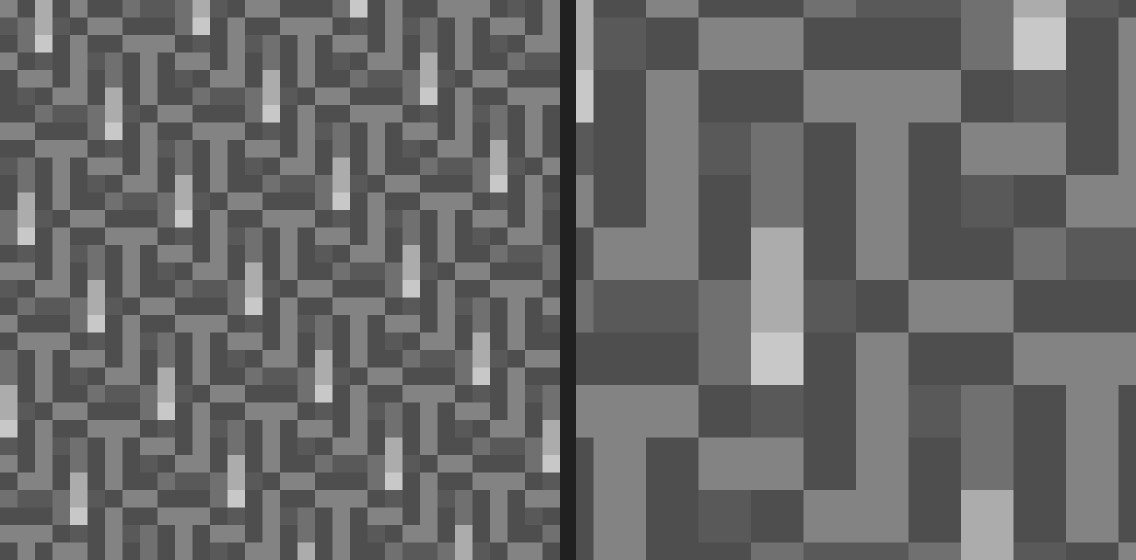
Left, the full canvas; right, a detail of the centre.
This pattern is drawn by a Shadertoy shader. Its source:

```glsl
// Interlocking grey blocks: tees, hooks, short bars and shaded bright pegs on a square grid.
// The motif covers 49 cells and repeats along a skewed lattice, so one phase number,
// column + 9 * row (mod 49), names each cell; every shape is a run of phases.
#define GRID 32.0      // cells along the canvas height
#define PERIOD 49      // cells in one repeat
#define ROW_SHIFT 9    // phase gained by going one row down
#define GROUND 0.306
#define SHADE 0.349
#define SIDE 0.439
#define BLOCK 0.514
#define PEG 0.675
#define TIP 0.784

// True when the phase lies on a straight run of cells.
bool run(int phase, int start, int count, int stride) {
    int d = (phase - start + PERIOD) % PERIOD;
    return d % stride == 0 && d / stride < count;
}

bool across(int phase, int start, int count) { return run(phase, start, count, 1); }
bool down(int phase, int start, int count) { return run(phase, start, count, ROW_SHIFT); }

float cellGrey(int phase) {
    float grey = GROUND;

    // Faint shadows around the pegs and bars
    if (across(phase, 8, 2) || across(phase, 12, 1) || across(phase, 29, 1) ||
        across(phase, 32, 1) || across(phase, 46, 1)) grey = SHADE;

    // Peg sides: stem above, flank at the left, end of the shadow
    if (down(phase, 33, 2) || down(phase, 10, 2) || across(phase, 7, 1)) grey = SIDE;

    // Tee, hook and two short bars
    bool tee = across(phase, 25, 3) || down(phase, 26, 4);
    bool hook = down(phase, 22, 4) || across(phase, 48, 2);
    bool bars = across(phase, 14, 2) || across(phase, 37, 2);
    if (tee || hook || bars) grey = BLOCK;

    // Bright peg and its tip
    if (down(phase, 2, 2)) grey = PEG;
    if (across(phase, 20, 1)) grey = TIP;
    return grey;
}

float patternGrey(vec2 point) {
    ivec2 cell = ivec2(floor(vec2(point.x, 1.0 - point.y) * GRID));
    int phase = (cell.x + ROW_SHIFT * cell.y) % PERIOD;
    return cellGrey((phase + PERIOD) % PERIOD);
}

void mainImage(out vec4 fragColor, in vec2 fragCoord) {
    // Average four samples per pixel to smooth the edges
    float grey = 0.0;
    for (int i = 0; i < 4; i++) {
        vec2 offset = vec2(i % 2, i / 2) * 0.5 - 0.25;
        grey += 0.25 * patternGrey((fragCoord + offset) / iResolution.y);
    }
    fragColor = vec4(vec3(grey), 1.0);
}
```
